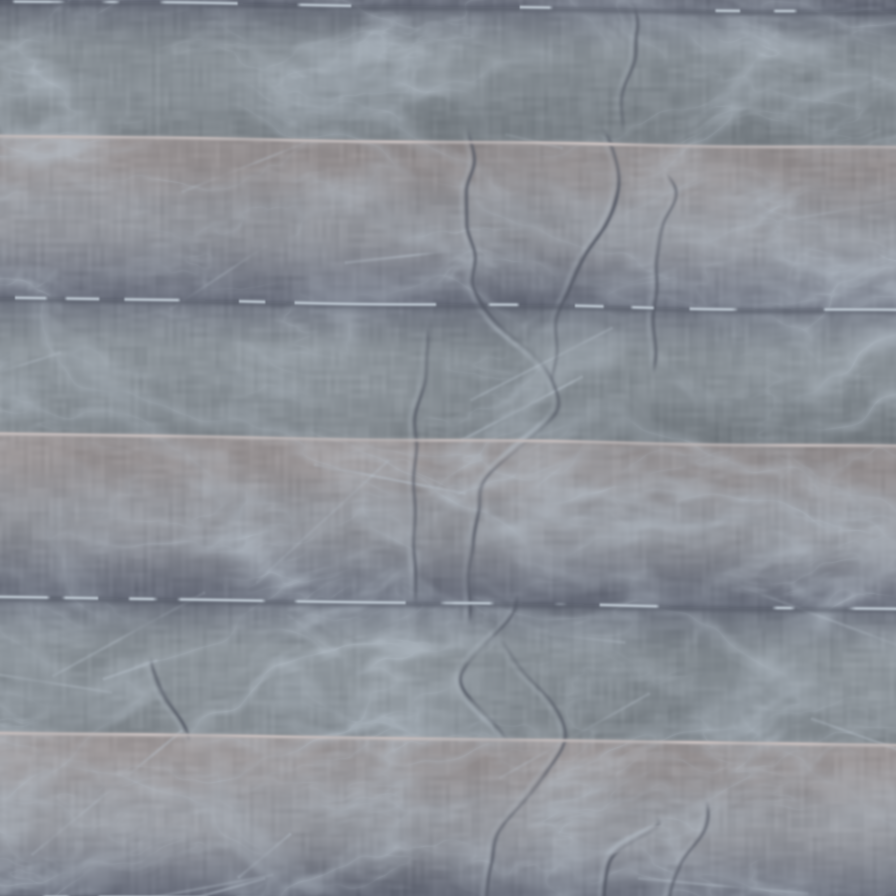
Write a WebGL 1 fragment shader that draws this texture.

```glsl
precision highp float;
// Crumpled grey cloth in three slightly tilted pleats: each has a stitched dark valley
// and a pale ridge. Warped noise gives frosted wisps, random segments give scratches,
// and bent vertical curves give the creases that cross the folds.
uniform vec2 u_resolution;

const float PLEATS = 3.0;
const float TILT = 0.013;
const float RIDGE = 0.455;   // ridge position inside one pleat
const vec3 VALLEY = vec3(0.41, 0.43, 0.485);
const vec3 SLATE = vec3(0.525, 0.555, 0.58);
const vec3 ROSE = vec3(0.585, 0.565, 0.57);
const vec3 SILVER = vec3(0.58, 0.59, 0.615);
const vec3 FROST = vec3(0.73, 0.77, 0.81);
const vec3 RIDGE_LIGHT = vec3(0.76, 0.73, 0.73);
const vec3 CREASE_DARK = vec3(0.32, 0.34, 0.39);

float hash(vec2 p) {
  vec3 q = fract(p.xyx * vec3(0.1031, 0.1030, 0.0973));
  q += dot(q, q.yzx + 33.33);
  return fract((q.x + q.y) * q.z);
}

float noise(vec2 p) {
  vec2 i = floor(p), f = fract(p);
  f = f * f * (3.0 - 2.0 * f);
  return mix(mix(hash(i), hash(i + vec2(1, 0)), f.x),
             mix(hash(i + vec2(0, 1)), hash(i + vec2(1, 1)), f.x), f.y);
}

float fbm(vec2 p) {
  float sum = 0.0, amp = 0.53;
  for (int i = 0; i < 4; i++) {
    sum += amp * noise(p);
    p = mat2(1.6, 1.2, -1.2, 1.6) * p + 7.1;
    amp *= 0.5;
  }
  return sum;
}

float bell(float d, float width) {
  return exp(-d * d / (width * width));
}

// Thin streaks along the middle contour of stretched, warped noise
float wisps(vec2 p, float slant, float seed) {
  vec2 q = p + 0.12 * vec2(fbm(p * 5.0 + seed), fbm(p * 5.0 + seed + 31.0));
  float n = fbm(vec2(q.x * 5.0, (q.y + slant * q.x) * 13.0) + seed);
  float patches = smoothstep(0.3, 0.7, noise(p * vec2(5.0, 9.0) + seed * 3.0));
  return patches * pow(max(1.0 - abs(n - 0.5) * 6.0, 0.0), 1.6);
}

float segment(vec2 p, vec2 a, vec2 b) {
  vec2 pa = p - a, ba = b - a;
  return length(pa - ba * clamp(dot(pa, ba) / dot(ba, ba), 0.0, 1.0));
}

float scratches(vec2 p, float width) {
  float sum = 0.0;
  for (int i = 0; i < 22; i++) {
    float k = float(i) + 1.0;
    vec2 mid = vec2(hash(vec2(k, 3.0)), hash(vec2(k, 17.0)));
    float angle = mix(-0.75, 0.4, hash(vec2(k, 29.0)));
    vec2 arm = vec2(cos(angle), sin(angle)) * mix(0.03, 0.11, hash(vec2(k, 41.0)));
    sum += bell(segment(p, mid - arm, mid + arm), width) * mix(0.25, 0.7, hash(vec2(k, 53.0)));
  }
  return sum * noise(p * 24.0);
}

// Vertical crease bowed by "bend" at height "centre"; x = shadow, y = highlight
vec2 crease(vec2 p, float x0, float bend, float centre, float spread, vec2 span, float width) {
  float t = (p.y - centre) / spread;
  float bow = bend * exp(-t * t);
  float slope = -2.0 * t * bow / spread;
  float wobble = 0.012 * (noise(vec2(p.y * 28.0, x0 * 90.0)) - 0.5);
  float d = (p.x - x0 - bow - wobble) / sqrt(1.0 + slope * slope);
  float ends = smoothstep(span.x, span.x + 0.02, p.y) * (1.0 - smoothstep(span.y - 0.02, span.y, p.y));
  float wear = ends * mix(0.35, 1.0, noise(vec2(p.y * 22.0, x0 * 50.0)));
  float shallow = smoothstep(0.65, 1.15, abs(slope));
  return wear * vec2(bell(d, width) * (1.0 - 0.75 * shallow),
                     bell(d + 1.9 * width, width * 1.3) * mix(0.45, 1.0, shallow));
}

vec2 allCreases(vec2 p, float w) {
  vec2 c = crease(p, 0.525, 0.100, 0.44, 0.075, vec2(0.14, 0.70), w);
  c += crease(p, 0.462, 0.020, 0.38, 0.070, vec2(0.36, 0.68), w);
  c += crease(p, 0.575, -0.060, 0.76, 0.050, vec2(0.66, 0.83), w);
  c += crease(p, 0.540, 0.090, 0.82, 0.090, vec2(0.71, 1.02), w);
  c += crease(p, 0.620, 0.070, 0.20, 0.100, vec2(0.14, 0.43), w);
  c += crease(p, 0.730, 0.020, 0.22, 0.050, vec2(0.19, 0.42), w);
  c += crease(p, 0.690, 0.025, 0.02, 0.060, vec2(0.00, 0.15), w);
  c += crease(p, 0.750, 0.040, 0.90, 0.060, vec2(0.89, 1.02), w);
  c += crease(p, 0.675, 0.060, 0.915, 0.028, vec2(0.91, 1.02), w);
  c += crease(p, 0.210, -0.045, 0.74, 0.050, vec2(0.73, 0.83), w);
  return min(c, 1.0);
}

// Smooth shading of one pleat, from valley (0) over the ridge to the next valley (1)
vec3 pleatShade(float t) {
  float above = t / RIDGE, below = (t - RIDGE) / (1.0 - RIDGE);
  vec3 upper = mix(VALLEY, SLATE, smoothstep(-0.15, 0.4, above)) * (1.0 - 0.07 * smoothstep(0.6, 1.0, above));
  vec3 lower = mix(ROSE, SILVER, smoothstep(0.1, 0.5, below));
  lower = mix(lower, VALLEY, smoothstep(0.5, 1.05, below));
  return mix(upper, lower, smoothstep(RIDGE - 0.008, RIDGE + 0.008, t));
}

void main() {
  vec2 p = gl_FragCoord.xy / u_resolution;
  p.y = 1.0 - p.y;
  float px = 1.0 / min(u_resolution.x, u_resolution.y);
  float v = (p.y - TILT * p.x + 0.003 * (noise(p * vec2(5.0, 3.0)) - 0.5)) * PLEATS;
  vec3 color = pleatShade(fract(v));

  // Cloth: broad stains, woven threads and frosted wisps
  color += 0.10 * (fbm(p * vec2(5.0, 8.0) + 4.0) - 0.5);
  color += 0.035 * (noise(p * vec2(210.0, 35.0)) + noise(p * vec2(45.0, 190.0)) - 1.0);
  float frost = wisps(p, 0.35, 2.0) + 0.8 * wisps(p, -0.25, 19.0) + 0.5 * wisps(p * 1.9, 0.1, 47.0);
  color = mix(color, FROST, min(0.36 * frost, 0.6));
  color = mix(color, FROST, min(0.7 * scratches(p, max(0.0022, px)), 0.6));

  // Creases
  vec2 c = allCreases(p, max(0.0027, px));
  color = mix(color, FROST, 0.55 * c.y);
  color = mix(color, CREASE_DARK, 0.72 * c.x);

  // Ridge line, valley shadow and broken stitches
  float ridge = (fract(v - RIDGE + 0.5) - 0.5) / PLEATS;
  color = mix(color, RIDGE_LIGHT, bell(ridge, max(0.0024, px)) * mix(0.55, 1.0, noise(p * 18.0)));
  float valley = (fract(v + 0.5) - 0.5) / PLEATS;
  float row = floor(v + 0.5);
  color = mix(color, CREASE_DARK, 0.5 * bell(valley - 0.002, 0.0042));
  float dash = smoothstep(0.48, 0.62, noise(vec2(p.x * 32.0, row * 7.0 + 3.0)));
  color = mix(color, FROST, 0.85 * dash * bell(valley, max(0.0022, px)));
  gl_FragColor = vec4(color, 1.0);
}
```
